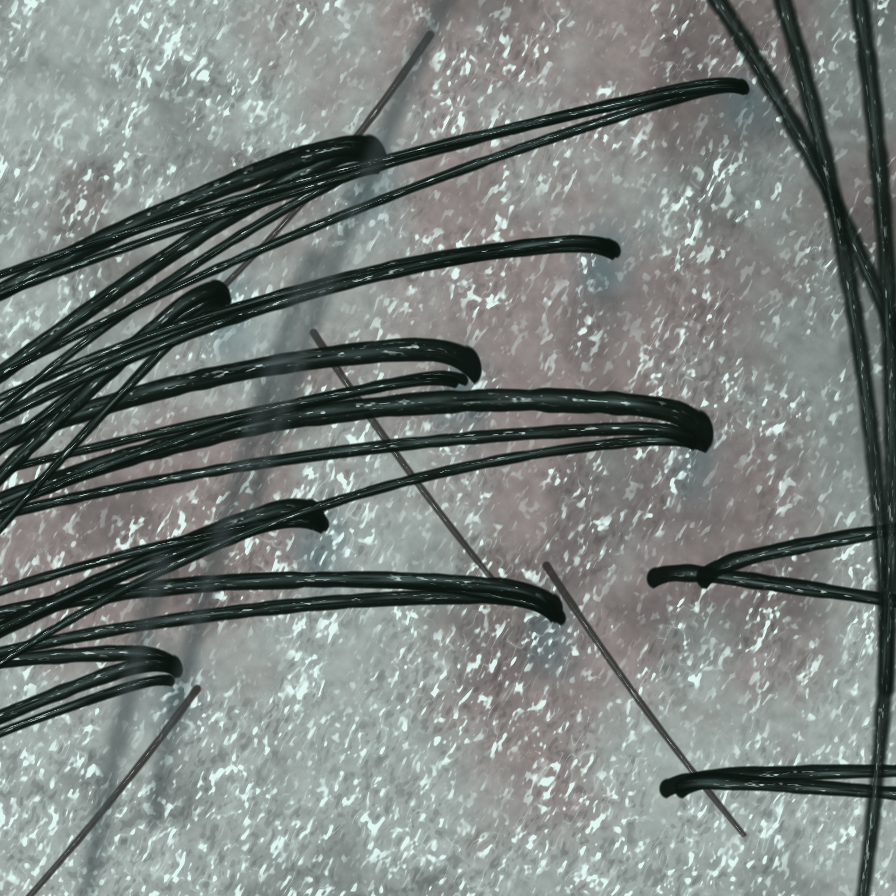
A WebGL 2 fragment shader for this texture:

```glsl
#version 300 es
precision highp float;

uniform vec2 u_resolution;
out vec4 fragColor;

const vec3 SKIN_PINK = vec3(0.56, 0.53, 0.52);
const vec3 SKIN_PALE = vec3(0.63, 0.675, 0.66);
const vec3 GLINT = vec3(0.90, 0.99, 0.97);
const vec3 FOLLICLE_BLUE = vec3(0.32, 0.42, 0.44);
const vec3 HAIR_DARK = vec3(0.045, 0.075, 0.06);
const vec3 HAIR_SHEEN = vec3(0.36, 0.44, 0.43);
const vec3 HAIR_BROWN = vec3(0.19, 0.18, 0.17);
const vec3 HAIR_BLURRED = vec3(0.25, 0.29, 0.29);
const int TUFTS = 9;
const int HAIRS_PER_TUFT = 3;
const float HOOK_LENGTH = 0.018;
const float SHARP = 0.0016;

float hash(vec2 p) {
    vec3 q = fract(p.xyx * 0.1031);
    q += dot(q, q.yzx + 33.33);
    return fract((q.x + q.y) * q.z);
}

float noise(vec2 p) {
    vec2 i = floor(p), f = fract(p);
    f = f * f * (3.0 - 2.0 * f);
    return mix(mix(hash(i), hash(i + vec2(1, 0)), f.x),
               mix(hash(i + vec2(0, 1)), hash(i + vec2(1, 1)), f.x), f.y);
}

float fbm(vec2 p) {
    float sum = 0.0, gain = 0.53;
    for (int i = 0; i < 4; i++) {
        sum += gain * noise(p);
        p = p * 2.03 + 17.0;
        gain *= 0.5;
    }
    return sum;
}

vec2 tuftRoot(float i) {
    float jitter = hash(vec2(i, 4.0)) - 0.5;
    return vec2(mix(0.16, 0.84, fract(0.05 + i * 0.618)),
                mix(0.25, 0.90, i / float(TUFTS - 1)) + 0.04 * jitter);
}

// Moist skin: mottled tone, fine grain and slanted bright flecks
vec3 skin(vec2 p) {
    float corners = smoothstep(0.35, 0.0, p.y) + smoothstep(0.45, 0.0, length(p - vec2(0, 1)));
    float tone = fbm(p * 5.0 + 3.0) + 0.22 * corners;
    vec3 colour = mix(SKIN_PINK, SKIN_PALE, smoothstep(0.38, 0.72, tone));
    colour *= mix(0.84, 1.0, smoothstep(0.28, 0.5, fbm(p * 9.0 + 40.0)));
    colour *= 1.0 - 0.22 * smoothstep(0.6, 1.0, p.x) * smoothstep(0.1, 0.7, p.y);
    colour *= 0.88 + 0.21 * fbm(p * 85.0);

    for (int i = 0; i < TUFTS; i++) {
        vec2 offset = (p - tuftRoot(float(i)) + vec2(0.0, 0.025)) * vec2(1.2, 0.8);
        float halo = exp(-dot(offset, offset) / 0.0012);
        colour = mix(colour, FOLLICLE_BLUE, halo * (0.35 + 0.5 * noise(p * 45.0)));
    }

    // Small angular flecks, gathered in slanted patches
    vec2 q = vec2(dot(p, vec2(0.89, -0.45)), dot(p, vec2(0.45, 0.89)));
    q += 0.005 * vec2(noise(p * 60.0), noise(p * 60.0 + 9.0));
    float patches = 0.65 * noise(q * vec2(26.0, 14.0)) + 0.35 * noise(q * vec2(60.0, 30.0) + 5.0);
    patches = smoothstep(0.3, 0.75, patches + 0.1 * corners + 0.15 * (0.5 - p.y));
    float crumple = 0.6 * noise(q * vec2(175.0, 85.0)) + 0.4 * noise(q * vec2(330.0, 190.0) + 31.0);
    float flecks = smoothstep(0.57, 0.83, crumple);
    float ridge = 1.0 - abs(2.0 * noise(q * vec2(160.0, 62.0) + 70.0) - 1.0);
    float filaments = pow(ridge, 6.0) * smoothstep(0.35, 0.8, noise(q * 110.0 + 20.0));
    float glint = patches * (0.85 * flecks + 0.4 * filaments) + 0.25 * flecks;
    float hollow = smoothstep(0.45, 0.2, crumple) * patches;
    return mix(colour * (1.0 - 0.16 * hollow), GLINT, clamp(glint, 0.0, 0.95));
}

// One arched hair from root to tip, hooked near the root and tapering
void drawHair(inout vec3 colour, vec2 p, vec2 root, vec2 tip, float hook, float bow,
              float width, float blur, float opacity, vec3 tint, float gloss) {
    float span = length(tip - root);
    vec2 dir = (tip - root) / span;
    vec2 q = p - root;
    float along = dot(q, dir), across = dot(q, vec2(dir.y, -dir.x));
    float s = clamp(along, 0.0, span);
    float rise = exp(-s / HOOK_LENGTH);
    float centre = hook * (1.0 - rise) + bow * s * (span - s);
    float slope = hook * rise / HOOK_LENGTH + bow * (span - 2.0 * s);
    float side = (across - centre) / sqrt(1.0 + slope * slope);
    float seed = 300.0 * width + 40.0 * root.y;
    float radius = width * mix(1.0, 0.7, s / span) * (0.88 + 0.22 * noise(vec2(s * 55.0, seed)));
    float edge = max(blur, 0.75 / u_resolution.y);
    float cover = 1.0 - smoothstep(-edge, edge, length(vec2(side, along - s)) - radius);
    if (cover <= 0.0) return;

    // Broken highlights run lengthwise on the lit side
    float c = side / radius;
    float lit = exp(-pow((c - 0.15) / 0.42, 2.0)) * smoothstep(0.0, 0.05, s);
    float streak = noise(vec2(s * 24.0, c * 3.5 + seed * 7.0));
    float gleam = 0.6 * noise(vec2(s * 75.0, c * 4.0 + seed * 13.0))
                + 0.4 * noise(vec2(s * 230.0, c * 5.0 + seed * 3.0));
    vec3 shade = mix(tint, HAIR_SHEEN, gloss * lit * streak);
    shade = mix(shade, GLINT, 0.75 * gloss * lit * smoothstep(0.6, 0.85, gleam));
    colour = mix(colour, shade, cover * opacity);
}

void main() {
    vec2 p = gl_FragCoord.xy / u_resolution.y;
    vec3 colour = skin(p);

    // Thin brownish hairs
    for (int i = 0; i < 4; i++) {
        float k = float(i), r = hash(vec2(k, 51.0));
        vec2 root = vec2(0.22 + 0.13 * k, fract(0.22 + 0.37 * k) + 0.05 * r);
        vec2 tip = root + vec2(mix(-0.25, 0.22, step(0.5, fract(k * 0.5 + 0.1))), -0.3);
        drawHair(colour, p, root, tip, 0.0, 0.6 * (r - 0.5), 0.0045, SHARP, 0.9, HAIR_BROWN, 0.6);
    }
    // Glossy tufts sweeping down to the left, where they converge
    for (int i = 0; i < TUFTS; i++) {
        float k = float(i);
        for (int j = 0; j < HAIRS_PER_TUFT; j++) {
            vec2 id = vec2(k * 3.0 + float(j), 12.0);
            float a = hash(id), b = hash(id + 31.0), c = hash(id + 67.0);
            vec2 root = tuftRoot(k) + 0.022 * (vec2(b, c) - 0.5);
            vec2 tip = vec2(-0.12, mix(0.13, 0.52, k / float(TUFTS - 1)) + 0.26 * (a - 0.5));
            drawHair(colour, p, root, tip, 0.008 + 0.014 * c, mix(0.05, 0.36, b),
                     mix(0.006, 0.0135, c * c), SHARP, 0.97, HAIR_DARK, 0.95);
        }
    }
    // Short hairs leaving at the right edge
    for (int i = 0; i < 4; i++) {
        float k = float(i), r = hash(vec2(k, 83.0));
        vec2 root = vec2(0.73 + 0.08 * r, 0.12 + 0.235 * floor(k * 0.5));
        vec2 tip = vec2(1.08, root.y + 0.15 * (r - 0.35));
        drawHair(colour, p, root, tip, -0.012, -0.25 * r, 0.0095, SHARP, 0.96, HAIR_DARK, 0.9);
    }
    // Long hairs falling down the right side, slightly out of focus
    for (int i = 0; i < 3; i++) {
        float k = float(i);
        vec2 root = vec2(0.76 + 0.095 * k, 1.06);
        vec2 tip = vec2(1.03 - 0.04 * k, 0.55 - 0.32 * k);
        drawHair(colour, p, root, tip, 0.0, -0.22 + 0.04 * k, 0.011, 0.004, 0.88, HAIR_DARK, 0.6);
    }
    // Blurred foreground hairs
    for (int i = 0; i < 3; i++) {
        float k = float(i);
        vec2 root = vec2(0.52 - 0.17 * k, 1.05 - 0.34 * k);
        vec2 tip = root + vec2(-0.24 + 0.06 * k, -0.62);
        drawHair(colour, p, root, tip, 0.0, 0.12, 0.012, 0.010, 0.55, HAIR_BLURRED, 0.1);
    }
    fragColor = vec4(colour, 1.0);
}
```
